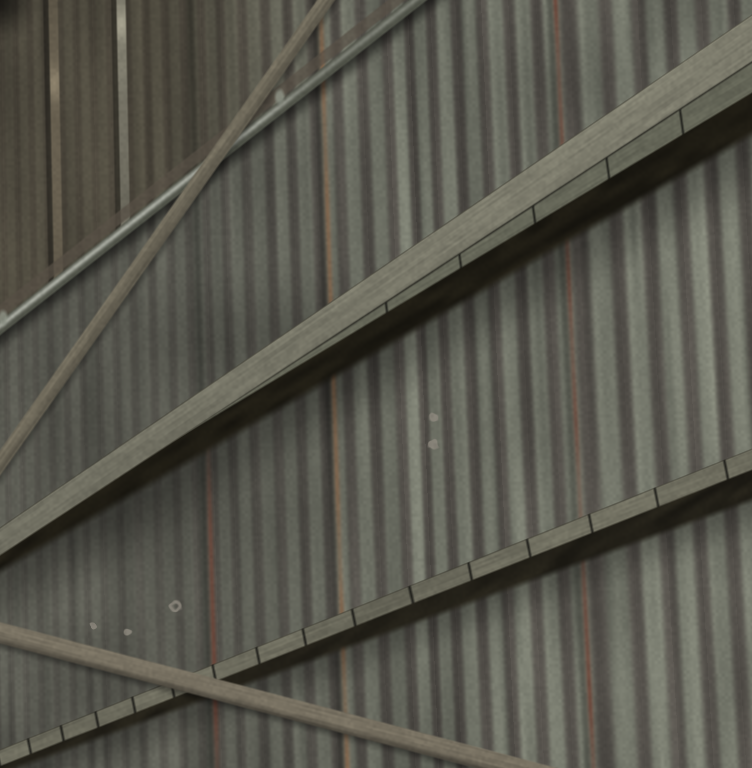
Give the GLSL for this texture, as a WebGL 2 fragment shader.

```glsl
#version 300 es
precision highp float;
// A corrugated metal wall seen at an angle, crossed by beams, a pipe and braces.
// Ribs use a logarithmic spacing for perspective; each bar is a band around a
// sloped line, painted back to front, with value noise for grime and grain.
uniform vec2 u_resolution;
out vec4 outColor;

float hash(vec2 p) {
  vec3 q = fract(vec3(p.xyx) * 0.1031);
  q += dot(q, q.yzx + 33.33);
  return fract((q.x + q.y) * q.z);
}

float noise(vec2 p) {
  vec2 i = floor(p), f = fract(p);
  f = f * f * (3.0 - 2.0 * f);
  return mix(mix(hash(i), hash(i + vec2(1, 0)), f.x),
             mix(hash(i + vec2(0, 1)), hash(i + vec2(1, 1)), f.x), f.y);
}

// Signed distance above the line y = base + slope * x
float above(vec2 p, float base, float slope) {
  return (p.y - base - slope * p.x) * inversesqrt(1.0 + slope * slope);
}

float cover(float d) {
  float soft = max(0.0018, 0.7 / u_resolution.y);
  return smoothstep(-soft, soft, d);
}

float stroke(float d, float halfWidth) { return cover(halfWidth - abs(d)); }

float woodGrain(float along, float across) {
  return 0.91 + 0.12 * noise(vec2(along * 22.0, across * 350.0))
       + 0.06 * noise(vec2(along * 90.0, across * 200.0));
}

// Corrugated sheet with seams, streaks and pale bolt marks
vec3 wall(vec2 p, float wx) {
  float rib = log(1.0 + 1.536 * max(wx, -0.1)) / 0.028;
  rib += 0.5 * noise(vec2(wx * 14.0, 2.0));
  float wave = 0.5 + 0.5 * cos(6.2832 * rib);
  float id = floor(rib + 0.5);
  float depth = mix(0.3, 1.0, smoothstep(0.1, 0.55, wx));
  float lit = mix(0.5, smoothstep(0.0, 0.8, wave), depth);
  vec3 c = mix(vec3(0.295, 0.282, 0.262), vec3(0.425, 0.435, 0.39), lit);
  c *= mix(0.88, 1.04, smoothstep(0.05, 0.8, p.x));
  c *= 0.94 + 0.12 * hash(vec2(id, 7.0));
  c *= 0.90 + 0.20 * noise(vec2(wx * 110.0, p.y * 4.0));
  c *= 0.90 + 0.20 * noise(p * 9.0);
  // Lapped sheet edges: dark line with a rusty lip
  for (int i = 0; i < 3; i++) {
    float k = float(i);
    float d = wx - (0.255 + 0.09 * k + 0.072 * k * k);
    vec3 rust = i == 1 ? vec3(0.53, 0.39, 0.28) : vec3(0.42, 0.26, 0.21);
    float wear = 0.35 + 0.5 * noise(vec2(k * 9.0, p.y * 11.0));
    if (i == 0) wear *= 1.0 - smoothstep(0.3, 0.5, p.y);
    c *= 1.0 - 0.3 * exp(-pow((d + 0.007) / 0.006, 2.0));
    c = mix(c, rust, wear * exp(-pow(d / 0.0035, 2.0)));
  }
  vec3 marks[5] = vec3[5](vec3(0.564, 0.456, 0.007), vec3(0.564, 0.421, 0.008),
    vec3(0.229, 0.211, 0.010), vec3(0.165, 0.177, 0.007), vec3(0.121, 0.185, 0.005));
  for (int i = 0; i < 5; i++) {
    float r = length(p - marks[i].xy) + 0.004 * (noise(p * 180.0) - 0.5);
    float spot = smoothstep(marks[i].z, marks[i].z * 0.6, r);
    if (i == 2) spot *= smoothstep(0.001, 0.005, r);
    c = mix(c, vec3(0.54, 0.52, 0.48), 0.85 * spot);
  }
  return c;
}

void main() {
  vec2 p = gl_FragCoord.xy / u_resolution.y;
  p.x *= 0.979 * u_resolution.y / u_resolution.x;
  float wx = p.x - (0.015 + 0.045 * p.x) * (1.0 - p.y);
  vec3 c = wall(p, wx);

  // Brown bay above the pipe, with pale posts
  float pipe = above(p, 0.573, 0.785);
  float bay = cover(pipe) * (1.0 - smoothstep(0.17, 0.5, p.x));
  c = mix(c, c * vec3(0.90, 0.85, 0.79), bay);
  c *= 1.0 - 0.6 * smoothstep(0.06, 0.0, length(p - vec2(0.0, 1.0)));
  for (int i = 0; i < 2; i++) {
    float k = float(i);
    float d = p.x - 0.069 - 0.0885 * k - 0.02 * (1.0 - p.y);
    float shine = 0.85 + 0.3 * noise(vec2(k * 5.0, p.y * 22.0));
    shine += 0.35 * exp(-pow((p.y - 0.89 - 0.08 * k) / 0.022, 2.0));
    c *= 1.0 - 0.35 * cover(pipe) * stroke(d + 0.008, 0.005);
    vec3 post = mix(vec3(0.39, 0.36, 0.30), vec3(0.44, 0.43, 0.38), k);
    c = mix(c, post * shine, cover(pipe) * stroke(d, 0.006));
  }

  // Ledge and pipe
  c = mix(c, vec3(0.34, 0.31, 0.27), 0.7 * stroke(pipe - 0.017, 0.007));
  c *= 1.0 - 0.55 * smoothstep(-0.03, -0.006, pipe) * cover(-pipe);
  float shinePipe = exp(-pow((pipe - 0.002) / 0.0035, 2.0));
  float glint = mix(0.32, 0.16, smoothstep(0.3, 0.42, p.x));
  c = mix(c, vec3(0.31, 0.32, 0.28) + glint * shinePipe, stroke(pipe, 0.0075));
  for (int i = 0; i < 2; i++) {
    vec2 clampAt = mix(vec2(0.004, 0.586), vec2(0.364, 0.874), float(i));
    float r = length((p - clampAt) * vec2(1.3, 0.8));
    c = mix(c, vec3(0.55, 0.57, 0.52), 0.8 * smoothstep(0.011, 0.004, r));
  }

  // Steep diagonal brace
  float brace = above(p, 0.397, 1.42);
  c *= 1.0 - 0.3 * smoothstep(-0.021, -0.008, brace) * cover(-brace);
  vec3 braceColor = vec3(0.405, 0.385, 0.33) * woodGrain(p.y, brace);
  braceColor *= 0.9 + 0.2 * smoothstep(-0.008, 0.006, brace);
  c = mix(c, braceColor, stroke(brace, 0.0095));

  // Main beam: cast shade, dark underside, split strip, broad face
  float beamTop = above(p, 0.3125, 0.682);
  float seam = above(p, 0.277, 0.656);
  float strip = above(p, 0.290, 0.602);
  float under = above(p, 0.260, 0.581);
  c *= 1.0 - 0.3 * smoothstep(-0.09, 0.0, under) * cover(-beamTop);
  float grime = 0.75 + 0.5 * noise(vec2(p.x * 30.0, under * 90.0));
  c = mix(c, vec3(0.11, 0.10, 0.07) * grime, smoothstep(-0.010, 0.004, under) * cover(-beamTop));
  vec3 stripColor = vec3(0.39, 0.395, 0.34) * woodGrain(p.x, strip);
  float tick = abs(fract((p.x + 0.15 * strip - 0.504) / 0.0964 + 0.5) - 0.5) * 0.0964;
  stripColor *= 1.0 - 0.65 * step(0.47, p.x) * cover(0.0013 - tick);
  c = mix(c, stripColor, cover(strip) * cover(-seam));
  vec3 faceColor = vec3(0.455, 0.45, 0.395) * woodGrain(p.x, beamTop);
  faceColor *= mix(0.94, 1.06, smoothstep(0.0, 0.8, p.x)) * (1.0 + 0.08 * exp(beamTop / 0.008));
  c = mix(c, faceColor, cover(seam) * cover(-beamTop));
  c *= 1.0 - 0.4 * stroke(seam, 0.0012) * smoothstep(0.2, 0.5, p.x);

  // Lower rail with plank joints that widen to the right
  float railTop = above(p, 0.0234, 0.40);
  float railLow = above(p, 0.0026, 0.394);
  float railUnder = above(p, -0.006, 0.364);
  c *= 1.0 - 0.25 * smoothstep(-0.055, 0.0, railUnder) * cover(-railTop);
  c = mix(c, vec3(0.13, 0.12, 0.09) * grime, smoothstep(-0.007, 0.004, railUnder) * cover(-railTop));
  float pitch = 0.0391 + 0.058 * p.x;
  float joint = log(1.0 + 1.482 * (p.x - 0.012 * smoothstep(0.45, 0.6, p.x) + 0.2 * railLow)) / 0.058;
  float gap = abs(fract(joint + 0.5) - 0.5) * pitch;
  vec3 railColor = vec3(0.42, 0.415, 0.36) * woodGrain(p.x, railTop);
  railColor *= (0.93 + 0.14 * hash(vec2(floor(joint), 3.0))) * (1.0 - 0.65 * cover(0.0015 - gap));
  c = mix(c, railColor, cover(railLow) * cover(-railTop));

  // Falling brace in front
  float front = above(p, 0.176, -0.262);
  c *= 1.0 - 0.4 * smoothstep(-0.026, -0.011, front) * cover(-front);
  vec3 frontColor = vec3(0.43, 0.405, 0.35) * woodGrain(p.x, front);
  frontColor *= 0.70 + 0.38 * smoothstep(-0.013, -0.002, front);
  c = mix(c, frontColor, stroke(front, 0.0135));

  // Fine grain
  c *= 0.96 + 0.08 * noise(p * 240.0);
  outColor = vec4(c, 1.0);
}
```
